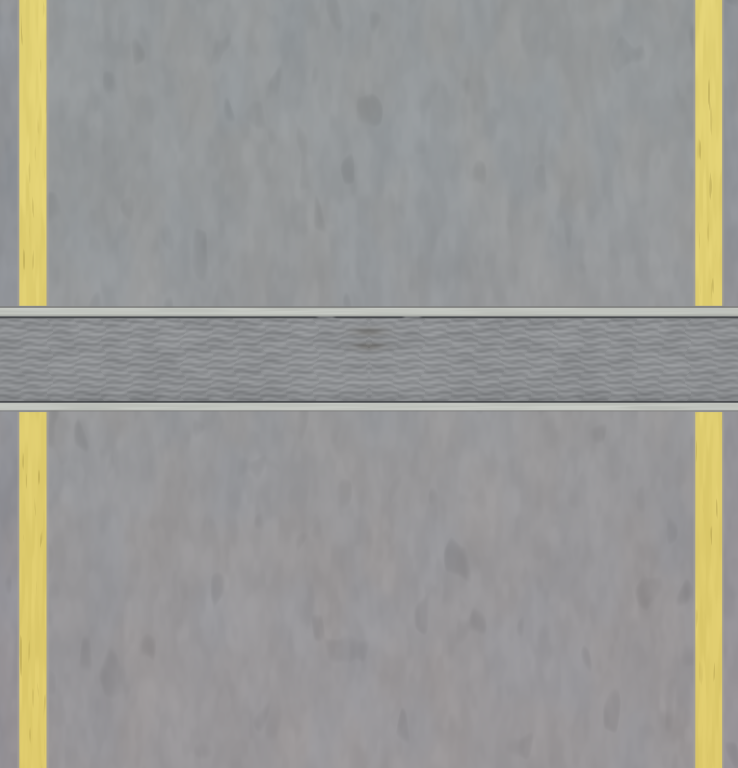
Give the GLSL for this texture, as a WebGL 1 fragment shader.

```glsl
precision highp float;
uniform vec2 u_resolution;

vec2 hash2(vec2 p) {
  vec3 q = fract(vec3(p.xyx) * vec3(0.1031, 0.1030, 0.0973));
  q += dot(q, q.yzx + 33.33);
  return fract((q.xx + q.yz) * q.zy);
}

// Soft cellular noise: random cell tones blended by distance, about -0.5 to 0.5
float cells(vec2 p) {
  vec2 cell = floor(p);
  float total = 0.0, weight = 0.0;
  for (int j = -1; j <= 1; j++) {
    for (int i = -1; i <= 1; i++) {
      vec2 c = cell + vec2(float(i), float(j));
      vec2 d = c + 0.15 + 0.7 * hash2(c) - p;
      float w = exp(-5.0 * dot(d, d));
      total += w * (hash2(c + 71.0).x - 0.5);
      weight += w;
    }
  }
  return total / weight;
}

// Antialiased interval from a to b
float band(float x, float a, float b, float soft) {
  return smoothstep(a - soft, a + soft, x) - smoothstep(b - soft, b + soft, x);
}

vec3 asphalt(vec2 uv) {
  vec3 col = mix(vec3(0.597, 0.587, 0.596), vec3(0.582, 0.596, 0.603),
                 smoothstep(0.0, 0.9, uv.y + 0.12 * (0.5 - uv.x)));
  float mottle = 0.030 * cells(uv * vec2(58.0, 27.0))
               + 0.018 * cells(uv * vec2(125.0, 55.0) + 17.0)
               + 0.018 * cells(uv * vec2(15.0, 7.0) + 40.0);
  float pits = smoothstep(0.32, 0.5, cells(uv * vec2(50.0, 24.0) + 90.0));
  vec3 tint = vec3(0.012, 0.0, -0.012) * cells(uv * vec2(24.0, 12.0) + 55.0);
  return col + mottle + tint - 0.04 * pits;
}

vec3 paint(vec2 uv) {
  vec3 col = mix(vec3(0.868, 0.790, 0.420), vec3(0.885, 0.822, 0.460), uv.y);
  float grain = cells(uv * vec2(230.0, 22.0));
  float scratch = smoothstep(0.36, 0.5, cells(uv * vec2(260.0, 28.0) + 31.0));
  return col + 0.045 * grain - scratch * vec3(0.10, 0.10, 0.07);
}

// Woven tread, mirrored about the centre line
vec3 tread(vec2 uv) {
  float m = abs(uv.x - 0.5);
  float column = m / 0.036 + 0.12 * sin(uv.y * 190.0);
  float id = floor(column);
  float f = fract(column);
  float phase = 3.0 * mod(id, 2.0) + 0.9 * hash2(vec2(id, 4.0)).x;
  float bend = 1.0 * sin(6.283 * f) + 0.9 * f + 0.5 * sin(m * 61.0 + uv.y * 85.0);
  float wave = sin(uv.y * 690.0 + phase + bend);
  float ripple = 0.75 * wave + 0.25 * sin(uv.y * 1240.0 + 2.0 * phase - bend);
  float seam = 1.0 - smoothstep(0.0, 0.16, min(f, 1.0 - f));
  vec3 col = vec3(0.548, 0.557, 0.567) + 0.046 * ripple * (1.0 - 0.5 * seam);
  col += 0.045 * cells(vec2(m * 42.0, uv.y * 100.0));
  col -= 0.035 * band(uv.y, 0.47, 0.487, 0.010);
  // Worn smudges at the centre
  vec2 a = vec2(m, uv.y - 0.568) / vec2(0.024, 0.006);
  vec2 b = vec2(m, uv.y - 0.549) / vec2(0.021, 0.005);
  float smudge = exp(-dot(a, a)) + 1.2 * exp(-dot(b, b));
  return col - smudge * vec3(0.085, 0.095, 0.110);
}

vec3 rail(vec2 uv) {
  float streak = cells(uv * vec2(14.0, 420.0));
  return vec3(0.755, 0.768, 0.745) + 0.06 * streak;
}

void main() {
  vec2 uv = gl_FragCoord.xy / u_resolution;
  float px = 0.75 / u_resolution.y;
  vec3 col = asphalt(uv);

  // Side margins and painted stripes
  col -= vec3(0.020, 0.022, 0.012) * (1.0 - band(uv.x, 0.026, 0.978, px));
  float halo = band(uv.x, 0.0235, 0.0660, 0.0015) + band(uv.x, 0.9395, 0.9810, 0.0015);
  float stripe = band(uv.x, 0.0262, 0.0630, px) + band(uv.x, 0.9422, 0.9785, px);
  float clear = 1.0 - band(uv.y, 0.4635, 0.6018, px);
  col = mix(col, vec3(0.66, 0.64, 0.59), 0.55 * halo * clear);
  col = mix(col, paint(uv), stripe * clear);

  // Crossing channel
  col = mix(col, tread(uv), band(uv.y, 0.4760, 0.5870, px));
  float rails = band(uv.y, 0.4655, 0.4757, px) + band(uv.y, 0.5885, 0.5995, px);
  col = mix(col, rail(uv), rails);
  col = mix(col, vec3(0.64, 0.65, 0.63), 0.7 * band(uv.y, 0.5878, 0.5905, px));

  // Thin outer shadows and dark inner grooves
  float shade = band(uv.y, 0.5992, 0.6012, px) + 0.6 * band(uv.y, 0.4640, 0.4660, px);
  col = mix(col, vec3(0.46, 0.46, 0.45), 0.75 * shade);
  float chip = 1.0 - 0.6 * band(abs(uv.x - 0.5), 0.047, 0.070, 0.004);
  float groove = chip * band(uv.y, 0.5856, 0.5880, px) + band(uv.y, 0.4757, 0.4779, px);
  col = mix(col, vec3(0.25, 0.26, 0.27), 0.9 * groove);

  gl_FragColor = vec4(clamp(col, 0.0, 1.0), 1.0);
}
```
